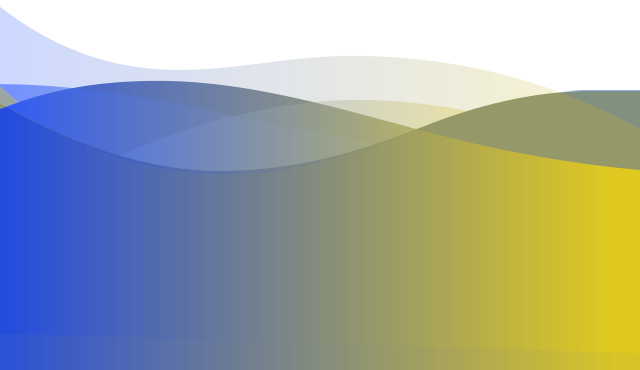
A Shadertoy shader for this background:

```glsl
// Overlapping translucent waves on white, each tinted by a blue-to-yellow ramp.
// Every crest line is a cubic Hermite curve through four knots (x, height, slope);
// the sheets are composited from back to front with antialiased edges.

const vec3 PAPER       = vec3(1.0);
const vec3 DEEP_BLUE   = vec3(0.14, 0.30, 0.87);
const vec3 GOLD        = vec3(0.88, 0.79, 0.12);
const vec3 BRIGHT_BLUE = vec3(0.19, 0.37, 1.00);
const vec3 SOFT_YELLOW = vec3(0.92, 0.82, 0.20);
const vec3 OLIVE       = vec3(0.585, 0.595, 0.41);
const vec3 SLATE       = vec3(0.51, 0.565, 0.50);
const vec3 HAZE        = vec3(0.50, 0.53, 0.55);

const float VEIL_ALPHA = 0.24;
const float SHEET_ALPHA = 0.58;
const float HUMP_ALPHA = 0.38;
const float HAZE_ALPHA = 0.09;
const float BAND_COUNT = 44.0;
const float BAND_AMOUNT = 0.5;

// Crest lines in canvas units: x and height run from 0 to 1
const vec3 VEIL[4] = vec3[4](vec3(0.0, 0.982, -1.35), vec3(0.28, 0.811, 0.0),
                             vec3(0.547, 0.849, 0.0), vec3(1.0, 0.651, -0.95));
const vec3 SWELL[4] = vec3[4](vec3(0.0, 0.705, 0.70), vec3(0.247, 0.7815, 0.0),
                              vec3(0.651, 0.651, -0.467), vec3(1.0, 0.5405, -0.156));
const vec3 SHEET[4] = vec3[4](vec3(0.0, 0.7725, 0.0), vec3(0.586, 0.613, -0.29),
                              vec3(0.8, 0.55, -0.29), vec3(1.0, 0.49, -0.29));
const vec3 HUMP[4] = vec3[4](vec3(0.175, 0.572, 0.75), vec3(0.56, 0.730, 0.0),
                             vec3(0.833, 0.662, -0.43), vec3(1.0, 0.59, -0.43));
const vec3 FRONT[4] = vec3[4](vec3(0.0, 0.721, -0.97), vec3(0.345, 0.538, 0.0),
                              vec3(0.651, 0.651, 0.69), vec3(0.92, 0.7535, 0.0));
const vec3 UNDER[4] = vec3[4](vec3(0.0, 0.768, -1.56), vec3(0.358, 0.529, 0.0),
                              vec3(0.651, 0.6495, 0.74), vec3(0.92, 0.751, 0.0));

// Cubic Hermite curve between two knots
float span(float x, vec3 a, vec3 b) {
    float w = b.x - a.x;
    float t = clamp((x - a.x) / w, 0.0, 1.0);
    float s = 1.0 - t;
    return s * s * ((1.0 + 2.0 * t) * a.y + t * w * a.z)
         + t * t * ((1.0 + 2.0 * s) * b.y - s * w * b.z);
}

float crest(float x, vec3 k[4]) {
    if (x < k[1].x) return span(x, k[0], k[1]);
    if (x < k[2].x) return span(x, k[1], k[2]);
    return span(x, k[2], k[3]);
}

// Coverage of the area where d is positive
float cover(float d) {
    float width = length(vec2(dFdx(d), dFdy(d)));
    return clamp(d / max(width, 1e-5) + 0.5, 0.0, 1.0);
}

void mainImage(out vec4 fragColor, in vec2 fragCoord) {
    vec2 p = fragCoord / iResolution.xy;

    // Horizontal ramp with faint vertical bands
    float banded = (floor(p.x * BAND_COUNT) + 0.5) / BAND_COUNT;
    float ramp = clamp((mix(p.x, banded, BAND_AMOUNT) - 0.01) / 0.95, 0.0, 1.0);
    vec3 body = mix(DEEP_BLUE, GOLD, ramp);
    vec3 light = mix(BRIGHT_BLUE, SOFT_YELLOW, ramp);

    float frontLine = crest(p.x, FRONT);
    float veil  = cover(crest(p.x, VEIL) - p.y);
    float swell = cover(crest(p.x, SWELL) - p.y);
    float sheet = cover(crest(p.x, SHEET) - p.y);
    float hump  = cover(crest(p.x, HUMP) - p.y);
    float front = cover(frontLine - p.y);
    float under = cover(crest(p.x, UNDER) - p.y);
    float rim   = cover(frontLine + 0.003 - p.y) * smoothstep(0.87, 0.91, p.x);

    // Back layers
    vec3 color = mix(PAPER, light, VEIL_ALPHA * veil);
    color = mix(color, body, 0.92 * swell);
    color = mix(color, light, SHEET_ALPHA * sheet);
    vec3 humpTint = mix(vec3(0.35, 0.50, 0.95), vec3(0.86, 0.80, 0.35),
                        clamp((p.x - 0.17) / 0.55, 0.0, 1.0));
    color = mix(color, humpTint, HUMP_ALPHA * hump);
    color = mix(color, vec3(0.70, 0.70, 0.45), 0.65 * under * (1.0 - swell));

    // Front wave: dusky where it stands alone, full ramp inside the swell
    color = mix(color, vec3(0.45, 0.56, 0.85), 0.8 * rim);
    color = mix(color, mix(SLATE, OLIVE, veil), front);
    vec3 strip = body + vec3(-0.05, -0.02, 0.06) * (1.0 - ramp);
    color = mix(color, mix(strip, body, under), front * swell);

    // Faint haze along the floor
    float hazeLine = mix(0.099, 0.045, p.x);
    color = mix(color, HAZE, HAZE_ALPHA * cover(hazeLine - p.y));

    fragColor = vec4(color, 1.0);
}
```
